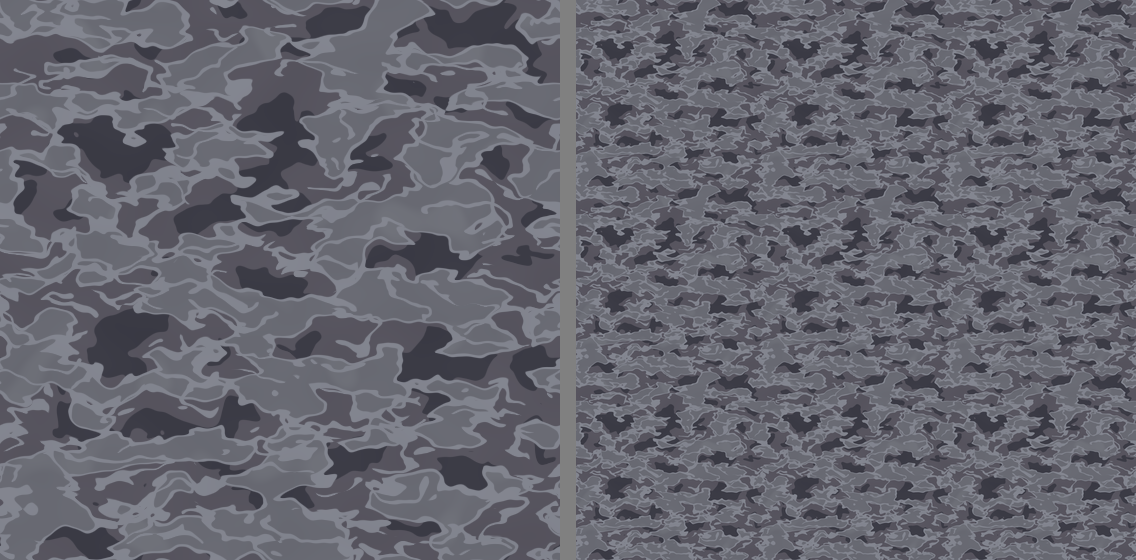
Left: one tile. Right: repeated 3 by 3.
Reproduce this pattern procedurally as a WebGL 1 fragment shader.

```glsl
precision highp float;
// Tileable grey camouflage: small ragged flat patches parted by pale veins.
uniform vec2 u_resolution;

float hash(vec2 p) {
  return fract(sin(dot(p, vec2(127.1, 311.7))) * 43758.5453);
}

// Dot product of a random unit gradient with the offset from its lattice point.
float slope(vec2 cell, vec2 offset, vec2 period, float seed) {
  float angle = 6.28318 * hash(mod(cell, period) + seed * 17.3);
  return dot(vec2(cos(angle), sin(angle)), offset);
}

// Gradient noise that wraps after a whole number of cells.
float noise(vec2 p, vec2 period, float seed) {
  vec2 i = floor(p), f = p - i;
  vec2 u = f * f * f * (f * (f * 6.0 - 15.0) + 10.0);
  vec2 e = vec2(1.0, 0.0);
  float low = mix(slope(i, f, period, seed), slope(i + e, f - e, period, seed), u.x);
  float high = mix(slope(i + e.yx, f - e.yx, period, seed),
                   slope(i + 1.0, f - 1.0, period, seed), u.x);
  return mix(low, high, u.y);
}

float fbm(vec2 p, vec2 period, float seed) {
  float sum = 0.0, gain = 1.0;
  for (int k = 0; k < 3; k++) {
    sum += gain * noise(p * period + 0.37 * float(k), period, seed + float(k));
    period *= 2.0;
    gain *= 0.45;
  }
  return sum;
}

// Signed fields, positive inside: mid patches, dark patches, pale fingers, black blots.
vec4 fields(vec2 p) {
  vec2 q = p + vec2(0.032, 0.03) * vec2(fbm(p, vec2(7.0), 1.0), fbm(p, vec2(8.0, 6.0), 5.0));
  float patches = fbm(q, vec2(7.0, 14.0), 9.0);
  float veins = fbm(q, vec2(8.0, 16.0), 13.0);
  float blots = fbm(q, vec2(7.0, 10.0), 17.0);
  // Fingers follow a vein and end bluntly near the blots.
  float fingerEnd = max(blots - 0.3 * patches, 0.0);
  float fingers = 0.068 - length(vec2(veins, fingerEnd));
  return vec4(patches - 0.07, -0.03 - patches, fingers, blots - 0.165);
}

void main() {
  vec2 pixel = 1.0 / u_resolution;
  vec2 p = gl_FragCoord.xy * pixel;

  // Edge coverage from the change of each field across one pixel.
  vec4 f = fields(p);
  vec4 dx = fields(p + vec2(pixel.x, 0.0)) - f;
  vec4 dy = fields(p + vec2(0.0, pixel.y)) - f;
  vec4 cover = smoothstep(-0.8, 0.8, f / (sqrt(dx * dx + dy * dy) + 0.00001));

  vec3 pale = vec3(0.51, 0.52, 0.56);
  vec3 mid = vec3(0.41, 0.415, 0.45);
  vec3 dark = vec3(0.34, 0.33, 0.37);
  vec3 black = vec3(0.23, 0.23, 0.27);

  // Soft faded areas inside the mid patches.
  float fade = smoothstep(0.2, 0.4, noise(p * 9.0, vec2(9.0), 23.0));
  mid = mix(mid, vec3(0.46, 0.47, 0.50), 0.5 * fade);

  // Patches over the pale ground, then fingers cutting into them.
  vec3 color = mix(pale, mid, cover.x);
  color = mix(color, mix(dark, black, cover.w), cover.y);
  color = mix(color, pale, cover.z);

  // Faint uneven tone.
  color += 0.015 * noise(p * vec2(9.0, 11.0), vec2(9.0, 11.0), 29.0);
  gl_FragColor = vec4(color, 1.0);
}
```
